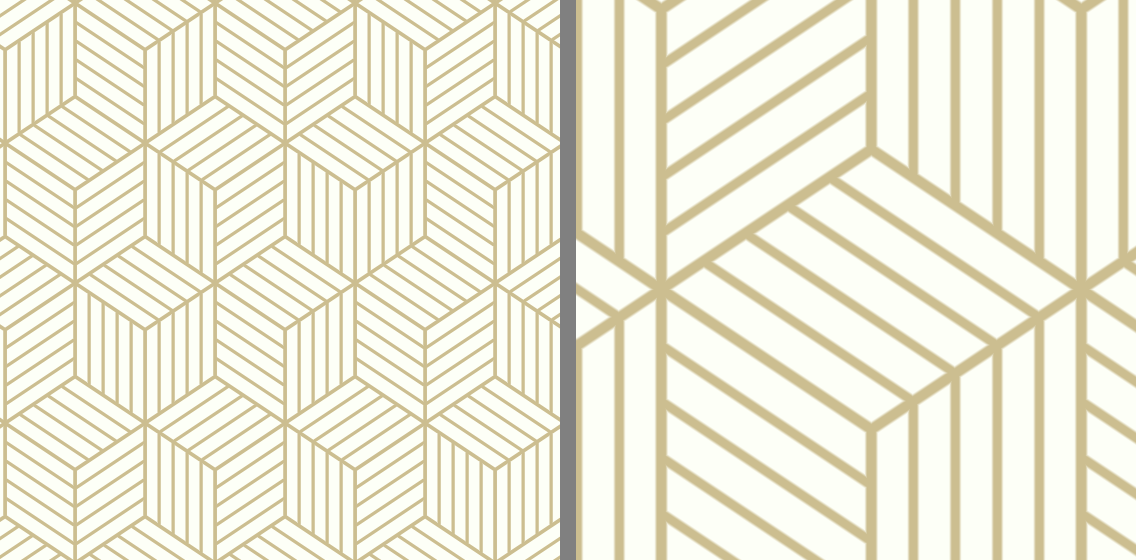
Left: the whole. Right: its middle third, enlarged.
This pattern is drawn by a three.js fragment shader. Its source:

```glsl
// Stacked isometric cubes, each face hatched in gold lines on ivory.
varying vec2 vUv;

// Reaches 1 on the outline of a cube with corners (0, +-2) and (+-1, +-1).
float hexRadius(vec2 p) {
  p = abs(p);
  return max(p.x, 0.5 * (p.x + p.y));
}

// Hatch code of a cube: 4 = top falls, 2 = left slopes, 1 = right slopes.
float hatchCode(vec2 cell) {
  mat4 codes = mat4(7.0, 1.0, 1.0, 4.0,
                    1.0, 4.0, 6.0, 7.0,
                    7.0, 1.0, 4.0, 6.0,
                    0.0, 6.0, 7.0, 5.0);
  vec2 index = floor(mod(cell + 0.5, 4.0));
  vec4 slots = vec4(0.0, 1.0, 2.0, 3.0);
  vec4 column = vec4(equal(slots, vec4(index.x)));
  vec4 row = vec4(equal(slots, vec4(index.y)));
  return dot(column, codes * row);
}

bool hasBit(float code, float bit) {
  return mod(floor((code + 0.5) / bit), 2.0) > 0.5;
}

float lineMask(float dist, float halfWidth) {
  return 1.0 - smoothstep(halfWidth - 0.0011, halfWidth + 0.0011, dist);
}

void main() {
  // Half a cube width is 1 across; a quarter of its height is 1 up.
  vec2 p = vUv * vec2(8.0, 12.0) - vec2(0.073, 1.933);

  // Two interleaved grids of cubes; keep the one that covers this point.
  vec2 period = vec2(2.0, 6.0);
  vec2 a = mod(p + vec2(0.0, 3.0), period) - 0.5 * period;
  vec2 b = mod(p + vec2(1.0, 0.0), period) - 0.5 * period;
  vec2 local = hexRadius(a) < hexRadius(b) ? a : b;
  vec2 center = p - local;
  float code = hatchCode(floor(center / vec2(2.0, 3.0) + vec2(0.25, 0.5)));

  // Coordinates from 0 to 1 along the two edges of the face, and its spans.
  vec2 face, span;
  bool hatchFirst;
  if (local.y > abs(local.x)) {
    face = 0.5 * vec2(local.y + local.x, local.y - local.x);
    span = vec2(0.1387);
    hatchFirst = hasBit(code, 4.0);
  } else {
    face = vec2(abs(local.x), 0.5 * (abs(local.x) - local.y));
    span = vec2(0.125, 0.1387);
    hatchFirst = !hasBit(code, local.x < 0.0 ? 2.0 : 1.0);
  }

  // Outline of the face and its five hatched bands.
  vec2 edge = min(abs(face), abs(1.0 - face)) * span;
  vec2 hatch = abs(fract(face * 5.0 + 0.5) - 0.5) / 5.0 * span;
  float ink = max(lineMask(min(edge.x, edge.y), 0.0033),
                  lineMask(hatchFirst ? hatch.x : hatch.y, 0.0029));

  vec3 ivory = vec3(0.993, 1.0, 0.97);
  vec3 gold = vec3(0.80, 0.745, 0.565);
  gl_FragColor = vec4(mix(ivory, gold, ink), 1.0);
}
```
